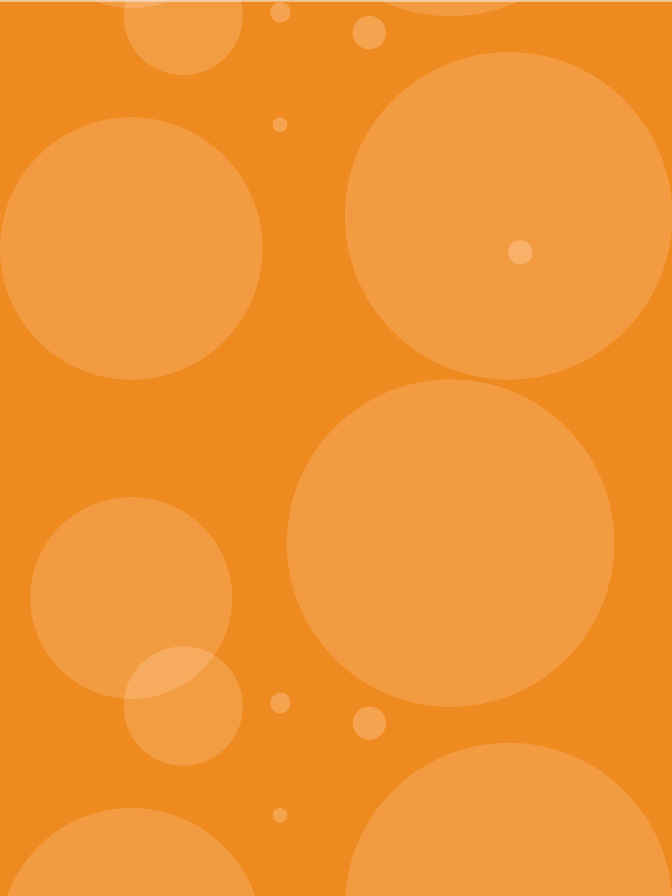
A WebGL 1 fragment shader for this pattern:

```glsl
precision mediump float;
// Translucent pale bubbles on flat orange, repeating as a tile, with a pale hairline on top.

uniform vec2 u_resolution;

// Lengths are in canvas widths; y runs downward from the top edge.
const vec2 TILE = vec2(1.0, 1.0278);
const vec3 ORANGE = vec3(0.933, 0.541, 0.120);
const vec3 GLOW = vec3(1.06, 0.99, 0.99);
const vec3 HAIRLINE_COLOR = vec3(0.95, 0.94, 0.92);
const float HAIRLINE_WIDTH = 0.0026;
const float HAIRLINE_ALPHA = 0.6;

// Opacity grows slightly as the bubbles get smaller.
const float LARGE_ALPHA = 0.15;
const float MEDIUM_ALPHA = 0.165;
const float DOT_ALPHA = 0.215;

// Offset from the nearest repeat of a center.
vec2 wrapOffset(vec2 p, vec2 center) {
  return mod(p - center + 0.5 * TILE, TILE) - 0.5 * TILE;
}

// Antialiased coverage from a signed distance.
float coverage(float dist, float pixel) {
  return 1.0 - smoothstep(-0.5 * pixel, 0.5 * pixel, dist);
}

// Lays one translucent repeating bubble over the color below it.
vec3 bubble(vec3 below, vec2 p, vec2 center, float radius, float alpha, float pixel) {
  float dist = length(wrapOffset(p, center)) - radius;
  return mix(below, GLOW, alpha * coverage(dist, pixel));
}

void main() {
  float pixel = 1.0 / u_resolution.x;
  vec2 p = vec2(gl_FragCoord.x, u_resolution.y - gl_FragCoord.y) * pixel;
  vec3 color = ORANGE;

  // Large bubbles
  color = bubble(color, p, vec2(0.1953, 0.3698), 0.1953, LARGE_ALPHA, pixel);
  color = bubble(color, p, vec2(0.7569, 0.3212), 0.2437, LARGE_ALPHA, pixel);
  color = bubble(color, p, vec2(0.6705, 0.8082), 0.2437, LARGE_ALPHA, pixel);
  color = bubble(color, p, vec2(0.1953, 0.8898), 0.1502, LARGE_ALPHA, pixel);

  // Medium bubble overlapping a large one
  color = bubble(color, p, vec2(0.2726, 1.0508), 0.0887, MEDIUM_ALPHA, pixel);

  // Small dots
  color = bubble(color, p, vec2(0.4172, 1.0462), 0.0152, DOT_ALPHA, pixel);
  color = bubble(color, p, vec2(0.5495, 1.0762), 0.0248, DOT_ALPHA, pixel);
  color = bubble(color, p, vec2(0.4167, 0.1856), 0.0109, DOT_ALPHA, pixel);
  color = bubble(color, p, vec2(0.7743, 0.3757), 0.0181, DOT_ALPHA, pixel);

  // Pale hairline along the top edge
  float hairline = coverage(p.y - HAIRLINE_WIDTH, pixel);
  color = mix(color, HAIRLINE_COLOR, HAIRLINE_ALPHA * hairline);

  gl_FragColor = vec4(color, 1.0);
}
```
